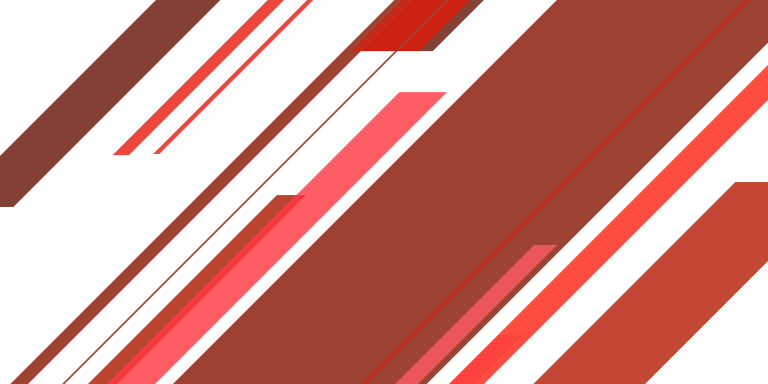
Write a WebGL 2 fragment shader that draws this background.

```glsl
#version 300 es
precision highp float;

#define BRICK vec3(0.62, 0.26, 0.20)
#define UMBER vec3(0.52, 0.25, 0.21)
#define RUST vec3(0.77, 0.28, 0.20)
#define SCARLET vec3(0.93, 0.28, 0.24)
#define CORAL vec3(1.00, 0.30, 0.25)
#define PINK vec3(1.00, 0.36, 0.40)
#define CRIMSON vec3(0.80, 0.13, 0.07)
#define FLAME vec3(0.96, 0.22, 0.24)
#define PAPER vec3(1.0)

uniform vec2 u_resolution;
out vec4 fragColor;

// Share of the pixel inside the interval [range.x, range.y]
float band(float value, vec2 range, float softness) {
    vec2 inside = clamp(0.5 + vec2(value - range.x, range.y - value) / softness, 0.0, 1.0);
    return max(inside.x + inside.y - 1.0, 0.0);
}

// Slanted bar: an interval across the diagonal, cut by a vertical interval
float bar(vec2 p, vec2 across, vec2 height) {
    float pixel = 1.0 / u_resolution.y;
    return band(p.x - p.y, across, pixel * sqrt(2.0)) * band(p.y, height, pixel);
}

void paint(inout vec3 color, vec3 ink, float coverage) {
    color = mix(color, ink, coverage);
}

void main() {
    // One unit is the canvas height
    vec2 p = gl_FragCoord.xy / u_resolution.y;
    vec2 full = vec2(-1.0, 2.0);
    vec3 color = PAPER;

    // Upper left bars
    paint(color, UMBER, bar(p, vec2(-0.594, -0.426), vec2(0.461, 2.0)));
    paint(color, SCARLET, bar(p, vec2(-0.303, -0.260), vec2(0.596, 2.0)));
    paint(color, SCARLET, bar(p, vec2(-0.200, -0.184), vec2(0.599, 2.0)));

    // Long narrow stripe and the block at the top edge
    paint(color, BRICK, bar(p, vec2(0.027, 0.073), full));
    paint(color, UMBER, bar(p, vec2(0.073, 0.260), vec2(0.867, 2.0)));
    paint(color, CRIMSON, 0.75 * bar(p, vec2(0.048, 0.073), vec2(0.867, 2.0)));
    paint(color, CRIMSON, bar(p, vec2(0.073, 0.225), vec2(0.867, 2.0)));
    paint(color, BRICK, bar(p, vec2(0.162, 0.168), full));

    // Pink bar with a rust bar blended along its left side
    paint(color, RUST * 0.95, bar(p, vec2(0.229, 0.305), vec2(-1.0, 0.492)));
    paint(color, PINK, bar(p, vec2(0.280, 0.404), vec2(-1.0, 0.760)));
    paint(color, FLAME, bar(p, vec2(0.280, 0.305), vec2(-1.0, 0.492)));

    // Wide central band with its hairline and inset
    paint(color, BRICK, bar(p, vec2(0.450, 1.111), full));
    paint(color, CRIMSON, 0.8 * bar(p, vec2(0.942, 0.953), full));
    paint(color, PINK, 0.8 * bar(p, vec2(1.029, 1.089), vec2(-1.0, 0.362)));

    // Lower right bars
    paint(color, CORAL, bar(p, vec2(1.169, 1.260), full));
    paint(color, FLAME + vec3(0.04, 0.04, 0.0), bar(p, vec2(1.172, 1.234), vec2(-1.0, 0.128)));
    paint(color, RUST, bar(p, vec2(1.389, 1.680), vec2(-1.0, 0.526)));

    fragColor = vec4(color, 1.0);
}
```
